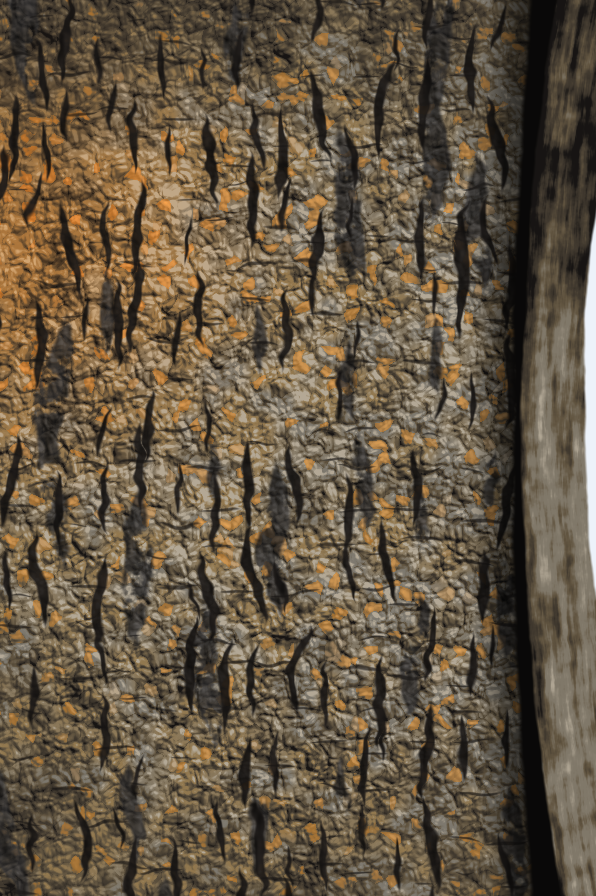
Give the GLSL for this texture, as a Shadertoy shader.

```glsl
const vec3 BLACK = vec3(0.09, 0.08, 0.075);
const vec3 UMBER = vec3(0.25, 0.22, 0.18);
const vec3 BROWN = vec3(0.38, 0.33, 0.25);
const vec3 GREY = vec3(0.49, 0.47, 0.43);
const vec3 TAN = vec3(0.57, 0.47, 0.31);
const vec3 PALE = vec3(0.70, 0.66, 0.59);
const vec3 OCHRE = vec3(0.66, 0.43, 0.16);
const vec3 SLATE = vec3(0.17, 0.165, 0.165);
const vec3 SKY = vec3(0.93, 0.95, 0.98);

float hash(vec2 p) {
    vec3 q = fract(vec3(p.xyx) * 0.1031);
    q += dot(q, q.yzx + 33.33);
    return fract((q.x + q.y) * q.z);
}

vec2 hash2(vec2 p) {
    return vec2(hash(p), hash(p + 71.7));
}

float noise(vec2 p) {
    vec2 i = floor(p), f = fract(p);
    f = f * f * (3.0 - 2.0 * f);
    return mix(mix(hash(i), hash(i + vec2(1, 0)), f.x),
               mix(hash(i + vec2(0, 1)), hash(i + vec2(1, 1)), f.x), f.y);
}

float fbm(vec2 p) {
    float sum = 0.0, amp = 0.533;
    for (int i = 0; i < 4; i++) {
        sum += amp * noise(p);
        p = p * 2.03 + 17.3;
        amp *= 0.5;
    }
    return sum;
}

// Nearest grain: distance and random id
vec2 grains(vec2 p) {
    vec2 cell = floor(p), best = vec2(9.0, 0.0);
    for (int j = -1; j <= 1; j++)
    for (int i = -1; i <= 1; i++) {
        vec2 c = cell + vec2(i, j);
        float d = length(c + hash2(c) - p);
        if (d < best.x) best = vec2(d, hash(c + 5.3));
    }
    return best;
}

vec2 crumble(vec2 p) {
    return p + 0.008 * (vec2(noise(p * 70.0), noise(p * 70.0 + 37.0)) - 0.5);
}

float relief(vec2 p) {
    vec2 w = crumble(p);
    return 0.6 * fbm(p * 45.0) - 0.5 * grains(w * 85.0).x - 0.25 * grains(w * 170.0).x;
}

// Scattered upright lens shapes, one at most per cell
float lenses(vec2 p, vec2 size, float halfWidth, float halfLength, float share, float soft) {
    vec2 cell = floor(p / size);
    float cover = 0.0;
    for (int j = -1; j <= 1; j++)
    for (int i = -1; i <= 1; i++) {
        vec2 c = cell + vec2(i, j);
        vec2 d = p - (c + 0.15 + 0.7 * hash2(c)) * size;
        float grow = 0.5 + 0.8 * hash(c + 9.1);
        float t = d.y / (halfLength * grow);
        d.x += d.y * 0.25 * (hash(c + 3.7) - 0.5);
        float edge = abs(d.x) - halfWidth * grow * (1.0 - t * t);
        float here = (1.0 - smoothstep(-soft, soft, edge)) * (1.0 - smoothstep(0.8, 1.1, abs(t)));
        cover = max(cover, here * step(hash(c + 13.9), share));
    }
    return cover;
}

vec3 barkRamp(float tone, float warmth) {
    vec3 c = mix(BLACK, UMBER, smoothstep(0.06, 0.30, tone));
    c = mix(c, BROWN, smoothstep(0.28, 0.50, tone));
    c = mix(c, mix(GREY, TAN, warmth), smoothstep(0.46, 0.68, tone));
    return mix(c, PALE, smoothstep(0.70, 1.0, tone));
}

vec3 bark(vec2 p, float pixel) {
    // Crumbly lit surface
    float focus = 1.0 - 0.45 * smoothstep(0.3, 0.55, length((p - vec2(0.34, 0.48)) * vec2(1.1, 1.0)));
    float h = relief(p);
    float slope = h - relief(p + vec2(0.0016, 0.0028));
    float id = grains(crumble(p) * 85.0).y;
    float tone = 0.55 + focus * (0.8 * (h + 0.04) + 1.1 * slope + 0.25 * (id - 0.5));
    tone += 0.4 * (fbm(p * vec2(14.0, 5.0)) - 0.5);

    // Broad light: dim corners, glow on the upper left
    float glow = exp(-dot((p - vec2(0.02, 0.72)) * vec2(5.0, 5.5), (p - vec2(0.02, 0.72)) * vec2(5.0, 5.5)));
    tone += 0.07 - 0.2 * smoothstep(0.8, 1.0, p.y) - 0.14 * smoothstep(0.4, 0.0, p.y);
    tone += 0.12 * glow - 0.1 * smoothstep(0.2, 0.0, p.x);
    float warmth = clamp(1.8 * noise(p * 38.0) - 0.4 + glow - 0.4 * smoothstep(0.3, 0.55, p.x), 0.0, 1.0);
    vec3 c = barkRamp(tone, warmth);
    float fleck = smoothstep(0.86, 0.92, id) * smoothstep(0.45, 0.65, tone);
    c = mix(c, OCHRE * (0.6 + 0.6 * tone), 0.7 * fleck);
    c *= mix(vec3(1.0), vec3(1.18, 0.98, 0.75), glow);

    // Slate patches, upright fissures and fine cross cracks
    vec2 q = p;
    q.x += 0.022 * (noise(p * vec2(9.0, 16.0)) - 0.5) + 0.007 * (noise(p * 75.0) - 0.5);
    float patches = lenses(q, vec2(0.085, 0.17), 0.013, 0.075, 0.6, 0.003);
    float fissures = lenses(q + 3.1, vec2(0.04, 0.10), 0.0048, 0.045, 0.72, 0.0007 + pixel);
    vec2 r = p.yx + vec2(0.008 * (noise(p * 50.0) - 0.5), 0.0);
    float cross = lenses(r, vec2(0.045, 0.055), 0.0016, 0.02, 0.6, pixel);
    float fibre = noise(p * vec2(190.0, 70.0));
    c = mix(c, SLATE * (0.5 + 0.9 * fibre + 1.2 * slope), 0.82 * patches * smoothstep(0.25, 0.45, fbm(p * 55.0)));
    c = mix(c, BLACK * (0.6 + 0.8 * fibre), 0.92 * fissures);
    return mix(c, BLACK, 0.65 * cross);
}

// Smooth weathered strip, x measured from its left rim
vec3 flap(vec2 p, float x) {
    float streak = fbm(vec2(x * 130.0, p.y * 16.0));
    float tone = 0.58 + 0.9 * (streak - 0.5) + 0.4 * (fbm(p * 70.0) - 0.5);
    tone -= 0.34 * smoothstep(0.6, 0.78, p.y) + 0.25 * smoothstep(0.018, 0.0, x);
    return barkRamp(tone, 0.15);
}

void mainImage(out vec4 fragColor, in vec2 fragCoord) {
    vec2 p = fragCoord / iResolution.y;
    float pixel = 1.0 / iResolution.y;
    float wobble = 0.009 * (fbm(vec2(p.y * 18.0, 2.0)) - 0.5);
    float trunkEdge = 0.572 + 0.08 * pow(p.y - 0.5, 2.0) + wobble;
    float flapEdge = 0.583 + 0.17 * pow(p.y - 0.52, 2.0) - wobble;
    float skyEdge = 0.651 + 0.3 * pow(p.y - 0.55, 2.0) + wobble;

    // Trunk, deep gap, flap, bright background
    vec3 c = bark(p, pixel) * (1.0 - 0.6 * smoothstep(-0.06, 0.0, p.x - trunkEdge));
    c = mix(c, BLACK * 0.4, smoothstep(-0.004, 0.003, p.x - trunkEdge));
    c = mix(c, flap(p, p.x - flapEdge), smoothstep(-0.002, 0.002, p.x - flapEdge));
    c = mix(c, SKY, smoothstep(-0.002, 0.002, p.x - skyEdge));
    fragColor = vec4(c, 1.0);
}
```
